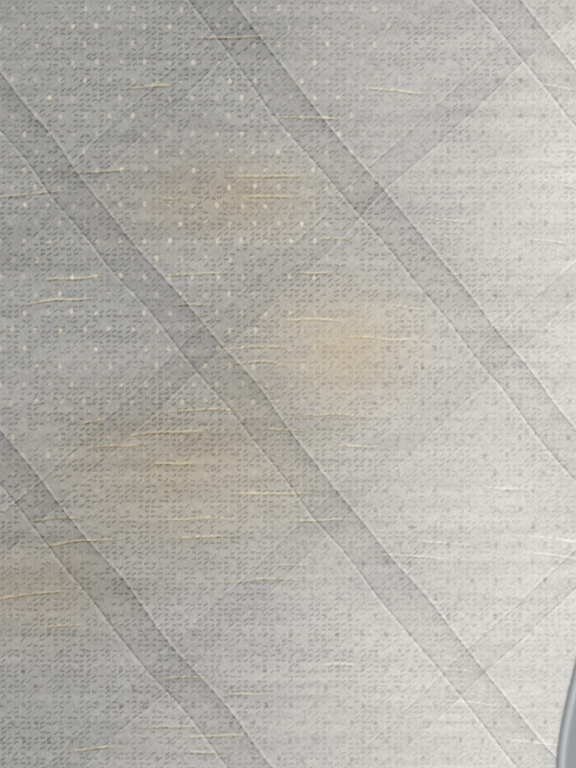
Write a Shadertoy shader that draws this texture.

```glsl
// Worn quilted ticking: paired diagonal seams form large diamonds on a pale cloth.
// Jittered dashes make the weave, a staggered grid the tufts, and sparse cells
// the snagged threads; broad gradients and soft blobs add light and stains.

float hash(vec2 p) {
    return fract(sin(dot(p, vec2(127.1, 311.7))) * 43758.5453);
}

float noise(vec2 p) {
    vec2 i = floor(p), f = fract(p);
    f = f * f * (3.0 - 2.0 * f);
    return mix(mix(hash(i), hash(i + vec2(1, 0)), f.x),
               mix(hash(i + vec2(0, 1)), hash(i + vec2(1, 1)), f.x), f.y);
}

float fbm(vec2 p) {
    return 0.55 * noise(p) + 0.3 * noise(p * 2.1 + 7.0) + 0.15 * noise(p * 4.3 + 19.0);
}

float blob(vec2 p, vec2 centre, vec2 radius) {
    vec2 q = (p - centre) / radius;
    return exp(-dot(q, q));
}

// Relief of a repeating band edged by two stitched seams
float quiltBand(float across, float along, float period, float halfWidth) {
    float t = mod(across + 0.5 * period, period) - 0.5 * period;
    float d = abs(t) - halfWidth;
    float stitch = 0.65 + 0.35 * sin(along * 420.0);
    float seam = exp(-d * d / 0.000006) * stitch;
    float lip = exp(-pow((d - 0.005) / 0.004, 2.0));
    float inside = smoothstep(0.004, -0.004, d);
    float pillow = exp(-abs(d) * 45.0);
    return 0.06 * lip - 0.12 * seam - 0.025 * pillow
         - inside * (0.025 + 0.3 * t);
}

// Short tilted dashes scattered through the weave
float weaveDashes(vec2 p) {
    vec2 g = p * vec2(88.0, 112.0);
    vec2 id = floor(g);
    vec2 q = fract(g) - 0.5;
    q -= 0.3 * (vec2(hash(id), hash(id + 31.0)) - 0.5);
    q.y += q.x * (hash(id + 57.0) - 0.2) * 1.3;
    float dash = smoothstep(0.48, 0.2, abs(q.x)) * smoothstep(0.36, 0.1, abs(q.y));
    return dash * step(0.3, hash(id + 83.0));
}

// Tufts on a staggered grid, some worn away
float tufts(vec2 p) {
    vec2 g = p / vec2(0.042, 0.031);
    g.x += 0.5 * mod(floor(g.y), 2.0);
    vec2 id = floor(g);
    vec2 q = (fract(g) - 0.5) * vec2(0.042, 0.031);
    q += 0.004 * (vec2(hash(id), hash(id + 11.0)) - 0.5);
    return smoothstep(0.0058, 0.0022, length(q * vec2(1.15, 0.85)))
         * (0.25 + 0.75 * hash(id + 23.0));
}

// Loose thread per cell: x is its pale core, y the shadow under it
vec2 snags(vec2 p, float amount) {
    vec2 cell = vec2(0.21, 0.027);
    p.y += 0.12 * p.x - 0.13 * p.x * p.x + 0.006 * (noise(p * 22.0) - 0.5);
    float row = floor(p.y / cell.y);
    p.x += cell.x * hash(vec2(row, 5.0));
    vec2 id = floor(p / cell);
    vec2 q = fract(p / cell) - 0.5;
    float reach = 0.16 + 0.3 * hash(id + 3.0);
    float ends = smoothstep(reach, reach * 0.4, abs(q.x));
    float y = (q.y - 0.4 * (hash(id + 9.0) - 0.5)) * cell.y;
    float on = step(hash(id + 17.0), amount) * ends * (0.4 + 0.6 * noise(p * 95.0));
    return on * vec2(exp(-y * y / 0.000004), exp(-pow((y - 0.0035) / 0.0018, 2.0)));
}

void mainImage(out vec4 fragColor, in vec2 fragCoord) {
    // Unit width, y running down from the top
    vec2 p = vec2(fragCoord.x, iResolution.y - fragCoord.y) / iResolution.x;

    // Light falling from the right, with slow unevenness
    float light = smoothstep(0.15, 1.15, p.x + 0.25 * (p.y - 0.6));
    float shade = 0.645 + 0.225 * light + 0.06 * (fbm(p * vec2(4.0, 7.0)) - 0.5);
    shade += 0.05 * (noise(p * vec2(9.0, 90.0)) - 0.5);

    // Quilting in both directions, the rising seams fainter
    vec2 w = p + 0.012 * (vec2(noise(p * 9.0), noise(p * 9.0 + 40.0)) - 0.5);
    float falling = w.x - w.y / 1.23 + 0.144;
    float rising = w.x + w.y / 0.95 - 0.986;
    shade += quiltBand(falling, p.y, 0.502, 0.037);
    shade += 0.5 * quiltBand(rising, p.y, 0.526, 0.034) * (0.5 + noise(p * 6.0));

    // Weave and fine fibre grain
    shade -= 0.085 * weaveDashes(p) * (1.0 - 0.45 * light) * (0.6 + 0.8 * noise(p * 14.0));
    shade += 0.06 * (noise(p * vec2(310.0, 240.0)) - 0.5);
    vec3 col = shade * mix(vec3(1.0, 0.995, 0.97), vec3(1.0, 0.99, 0.965), light);

    // Brown stains
    float stain = blob(p, vec2(0.57, 0.60), vec2(0.15, 0.11))
                + blob(p, vec2(0.32, 0.82), vec2(0.20, 0.11))
                + blob(p, vec2(0.40, 0.35), vec2(0.14, 0.07))
                + 0.7 * blob(p, vec2(0.05, 1.02), vec2(0.14, 0.08));
    stain *= 0.6 + 0.8 * fbm(p * 8.0);
    col *= mix(vec3(1), vec3(1.02, 0.975, 0.90), min(stain, 1.2));

    // Tufts: cream where the cloth is dim, grey where it is bright
    float cream = smoothstep(0.6, 0.2, light) * smoothstep(1.3, 0.5, p.y);
    float tuft = tufts(p);
    col += tuft * mix(vec3(-0.09), vec3(0.15, 0.14, 0.09), cream);

    // Snagged threads, thickest around the stains
    vec2 snag = snags(p, 0.12 + 0.35 * min(stain, 1.0) + 0.12 * light);
    col += snag.x * mix(vec3(0.13, 0.11, 0.05), vec3(0.09), light);
    col -= snag.y * vec3(0.08, 0.11, 0.17) * (1.0 - 0.75 * light);

    // Piped border curving in at the lower right
    float edge = p.x - 1.018 + 0.052 * smoothstep(1.02, 1.34, p.y);
    col = mix(col, vec3(0.60, 0.61, 0.62), smoothstep(-0.003, 0.003, edge));
    col += 0.15 * exp(-pow((edge - 0.011) / 0.005, 2.0));
    col -= 0.12 * exp(-pow(edge / 0.003, 2.0));

    fragColor = vec4(clamp(col, 0.0, 1.0), 1.0);
}
```
